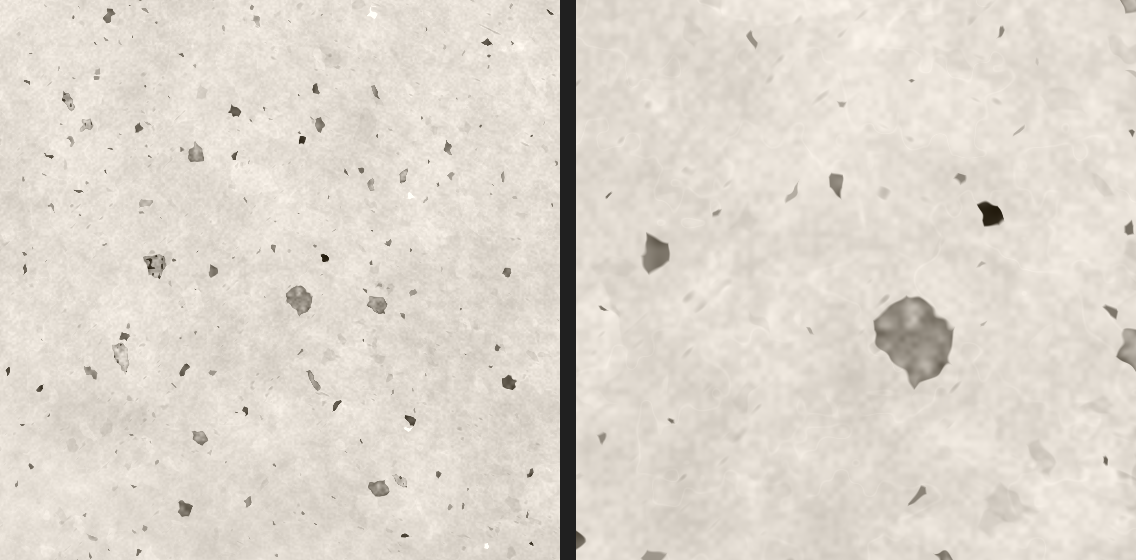
Left: the whole. Right: its middle third, enlarged.
A three.js fragment shader for this texture:

```glsl
varying vec2 vUv;

const float TAU = 6.2831853;
const float BASE_TONE = 0.888;
const float CLOUD_DEPTH = 0.12;
const float MOTTLE_DEPTH = 0.045;
const float GRAIN_DEPTH = 0.055;
const float FLECK_DEPTH = 0.16;
const float VEIN_LIFT = 0.022;
const float PALE_LIFT = 0.038;
const float SHARD_DEPTH = 0.055;
const float EDGE_SOFTNESS = 0.0011;
const float FAINT_SOFTNESS = 0.0020;
const float EDGE_RAGGEDNESS = 0.006;
const float CHIP_LEAN = -1.05;
const float CHIP_LEAN_SPREAD = 2.2;
const float LEFT_GRAIN_ANGLE = 0.75;
const float RIGHT_GRAIN_ANGLE = -0.45;
const vec2 FIBRE_SCALE = vec2(80.0, 210.0);
const vec3 WARM_TINT_DARK = vec3(0.0, 0.03, 0.085);
const vec3 WARM_TINT_LIGHT = vec3(0.0, 0.027, 0.062);

vec3 hash3(vec3 p) {
  p = fract(p * vec3(0.1031, 0.1030, 0.0973));
  p += dot(p, p.yxz + 33.33);
  return fract((p.xxy + p.yxx) * p.zyx);
}

float noise(vec2 p) {
  vec2 cell = floor(p);
  vec2 f = fract(p);
  f = f * f * (3.0 - 2.0 * f);
  float bottom = mix(hash3(vec3(cell, 7.0)).x, hash3(vec3(cell + vec2(1.0, 0.0), 7.0)).x, f.x);
  float top = mix(hash3(vec3(cell + vec2(0.0, 1.0), 7.0)).x, hash3(vec3(cell + 1.0, 7.0)).x, f.x);
  return mix(bottom, top, f.y);
}

float fbm(vec2 p) {
  float sum = 0.0;
  float weight = 0.5;
  for (int i = 0; i < 5; i++) {
    sum += weight * noise(p);
    p = mat2(1.6, 1.2, -1.2, 1.6) * p + 19.7;
    weight *= 0.55;
  }
  return sum / 1.055;
}

vec2 rotate(vec2 p, float angle) {
  float c = cos(angle);
  float s = sin(angle);
  return vec2(c * p.x + s * p.y, c * p.y - s * p.x);
}

// Signed distance to an irregular six-sided stone
float stoneDistance(vec2 p, float radius, vec3 id) {
  float d = -1.0;
  for (int k = 0; k < 6; k++) {
    vec3 r = hash3(id + vec3(0.0, 0.0, float(k) + 3.0));
    float angle = TAU * (float(k) + 0.8 * r.x) / 6.0;
    d = max(d, dot(p, vec2(cos(angle), sin(angle))) - radius * mix(0.55, 1.05, r.y));
  }
  return d;
}

// Scattered stones: x = coverage, y = random tint, z = rim
vec3 stones(vec2 p, float cells, float share, vec2 radii, float softness, float seed) {
  vec3 result = vec3(0.0);
  for (int j = -1; j <= 1; j++) {
    for (int i = -1; i <= 1; i++) {
      vec2 cell = floor(p * cells) + vec2(float(i), float(j));
      vec3 id = vec3(cell + 40.0, seed);
      vec3 place = hash3(id);
      if (place.z > share) continue;
      vec3 form = hash3(id + vec3(0.0, 0.0, 1.0));
      vec2 q = p - (cell + mix(vec2(0.1), vec2(0.9), place.xy)) / cells;
      q = rotate(q, CHIP_LEAN + (form.x - 0.5) * CHIP_LEAN_SPREAD);
      q.y *= mix(1.1, 2.6, form.y);
      float radius = mix(radii.x, radii.y, form.z * form.z);
      float d = stoneDistance(q, radius, id);
      float cover = 1.0 - smoothstep(-softness, softness, d);
      float rim = smoothstep(-0.3 * radius, 0.0, d);
      if (cover > result.x) result = vec3(cover, fract(place.z * 91.7 + form.x), rim);
    }
  }
  return result;
}

void main() {
  vec2 p = vUv;
  float fine = noise(p * 256.0);
  float medium = noise(p * 120.0 + 31.0);
  float mottle = noise(p * 48.0 + 15.0);
  vec2 ragged = p + EDGE_RAGGEDNESS * (vec2(noise(p * 130.0), noise(p * 130.0 + 57.0)) - 0.5);

  // Straight fibres that change direction between regions
  float side = smoothstep(0.47, 0.53, 0.6 * p.x + 0.4 * noise(p * 9.0 + 5.0));
  float fibre = mix(noise(rotate(p, LEFT_GRAIN_ANGLE) * FIBRE_SCALE + 300.0),
                    noise(rotate(p, RIGHT_GRAIN_ANGLE) * FIBRE_SCALE + 500.0), side);

  // Cloudy ground, calmer and slightly darker toward the lower left
  float activity = mix(0.65, 1.0, smoothstep(0.1, 0.5, p.y + 0.3 * p.x));
  float tone = BASE_TONE - 0.03 * (1.0 - activity);
  tone += CLOUD_DEPTH * (fbm(p * 8.0) - 0.5) + MOTTLE_DEPTH * (mottle - 0.5);

  // Pale pebbles and faint shards, large and small
  vec3 pebble = stones(ragged, 11.0, 0.45, vec2(0.014, 0.046), FAINT_SOFTNESS, 11.0);
  vec3 gravel = stones(ragged, 27.0, 0.38, vec2(0.006, 0.019), FAINT_SOFTNESS, 17.0);
  vec3 shard = stones(ragged, 15.0, 0.28, vec2(0.010, 0.034), FAINT_SOFTNESS, 23.0);
  vec3 splinter = stones(ragged, 32.0, 0.22, vec2(0.005, 0.015), FAINT_SOFTNESS, 29.0);
  tone += PALE_LIFT * max(pebble.x * mix(0.2, 1.0, pebble.y), gravel.x * gravel.y);
  tone -= SHARD_DEPTH * shard.x * shard.y * mix(0.5, 1.4, medium);
  tone -= SHARD_DEPTH * splinter.x * mix(0.1, 1.3, splinter.y * splinter.y);

  // Grain, thin pale veins and clustered dark flecks
  tone += activity * GRAIN_DEPTH * (0.6 * fibre + 0.5 * medium + fine - 1.05);
  float vein = abs(noise(p * 24.0 + 0.9 * vec2(mottle, medium)) - 0.5);
  tone += VEIN_LIFT * (1.0 - smoothstep(0.0, 0.06, vein)) * activity;
  float fleckZone = smoothstep(0.45, 0.75, noise(p * 21.0 + 83.0));
  tone -= activity * FLECK_DEPTH * fleckZone * smoothstep(0.74, 0.96, mix(fibre, medium, 0.3));

  // Mottled grey chips with pits
  vec3 chip = stones(ragged, 10.0, 0.16, vec2(0.013, 0.034), EDGE_SOFTNESS, 37.0);
  float chipTone = mix(0.62, 0.80, chip.y) + 0.25 * (medium - 0.5) + 0.12 * (fine - 0.5) - 0.10 * chip.z;
  chipTone -= 0.4 * smoothstep(0.72, 0.88, noise(p * 190.0 + 11.0)) * step(0.4, chip.y);
  tone = mix(tone, chipTone, chip.x);

  // Small dark chips and specks
  vec3 darkChip = stones(ragged, 17.0, 0.15, vec2(0.008, 0.017), EDGE_SOFTNESS, 53.0);
  tone = mix(tone, mix(0.24, 0.74, darkChip.y) + 0.25 * (medium - 0.5), darkChip.x);
  vec3 speck = stones(ragged, 44.0, 0.08, vec2(0.0025, 0.007), EDGE_SOFTNESS, 71.0);
  tone = mix(tone, mix(0.35, 0.80, speck.y), speck.x * 0.9);

  // Rare ragged white patches
  vec3 white = stones(ragged, 10.0, 0.02, vec2(0.010, 0.018), EDGE_SOFTNESS, 97.0);
  tone = mix(tone, 1.04, white.x * smoothstep(0.3, 0.55, medium));

  vec3 colour = tone - mix(WARM_TINT_DARK, WARM_TINT_LIGHT, clamp(tone, 0.0, 1.0));
  gl_FragColor = vec4(clamp(colour, 0.0, 1.0), 1.0);
}
```
